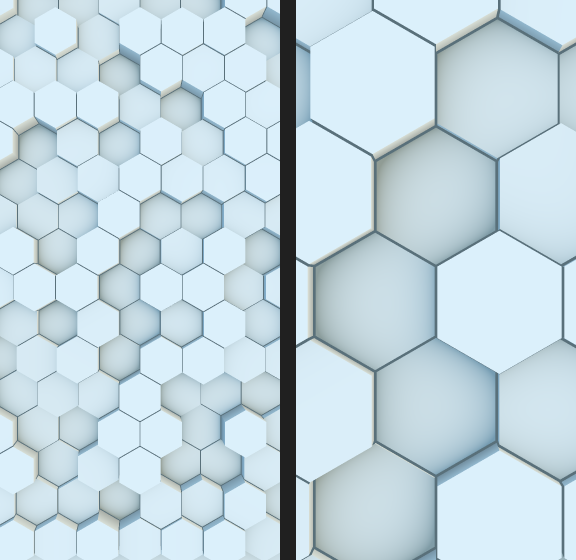
Left: the whole. Right: its middle third, enlarged.
Give the GLSL for this pattern, as a Shadertoy shader.

```glsl
const float CELLS_ACROSS = 6.93;          // column pitch at ground level
const vec2  LATTICE_SHIFT = vec2(0.0, 0.69);
const float PERSPECTIVE = 0.045;          // outward spread of the tallest column
const float GAP = 0.011;                  // half the slit between columns
const float FLOOR_Z = -0.5;
const float SHADE_REACH = 0.17;
const float CONTACT_REACH = 0.03;
const int   SAMPLES = 3;

const vec3 HIGH_TOP   = vec3(0.86, 0.94, 0.985);
const vec3 LOW_TOP    = vec3(0.83, 0.90, 0.93);
const vec3 WARM_SHADE = vec3(0.55, 0.58, 0.53);
const vec3 COOL_SHADE = vec3(0.41, 0.58, 0.68);
const vec3 WARM_WALL  = vec3(0.86, 0.88, 0.84);
const vec3 COOL_WALL  = vec3(0.52, 0.69, 0.80);
const vec3 SLIT       = vec3(0.35, 0.44, 0.48);

float hash(vec2 p) {
    vec3 v = fract(p.xyx * vec3(0.1031, 0.1030, 0.0973));
    v += dot(v, v.yzx + 33.33);
    return fract((v.x + v.y) * v.z);
}

// Centre of the pointy-top hexagon that contains q
vec2 hexCentre(vec2 q) {
    vec2 cell = vec2(1.0, sqrt(3.0));
    vec2 a = floor(q / cell + 0.5) * cell;
    vec2 b = (floor(q / cell) + 0.5) * cell;
    return distance(q, a) < distance(q, b) ? a : b;
}

float cellRandom(vec2 centre, float seed) {
    return hash(floor(centre * vec2(2.0, 2.0 / sqrt(3.0)) + 0.5) + seed);
}

float columnHeight(vec2 centre) {
    return smoothstep(0.08, 0.78, cellRandom(centre, 57.0));
}

vec2 faceNormal(int i) {
    float angle = float(i) * radians(60.0);
    return vec2(cos(angle), sin(angle));
}

// Flat top, darkened beside taller neighbours
vec3 topColour(vec2 q, vec2 centre, float h) {
    float warm = 0.0, cool = 0.0;
    float tint = 0.6 * cellRandom(centre, 113.0);
    for (int i = 0; i < 6; i++) {
        vec2 n = faceNormal(i);
        float rise = max(columnHeight(centre + n) - h, 0.0);
        float d = max(0.5 - dot(q - centre, n), 0.0);
        float shade = rise * (0.55 * exp(-d / SHADE_REACH) + 0.3 * exp(-d / CONTACT_REACH));
        float coolness = clamp(0.5 + 0.4 * n.x + 0.3 - tint, 0.0, 1.0);
        cool += shade * coolness;
        warm += shade * (1.0 - coolness);
    }
    float total = warm + cool;
    vec3 shadeColour = mix(WARM_SHADE, COOL_SHADE, cool / max(total, 0.001));
    return mix(mix(LOW_TOP, HIGH_TOP, h), shadeColour, min(total, 0.9));
}

// Side wall, or the dark slit when a neighbour closes it off
vec3 wallColour(vec2 q, vec2 centre, vec2 n, float z, float h) {
    if (columnHeight(centre + n) > z) return SLIT;
    vec3 wall = mix(COOL_WALL, WARM_WALL, smoothstep(-0.9, 0.7, n.x));
    return wall * mix(1.0, 0.78, clamp(h - z, 0.0, 1.0));
}

// Nearest hit of the view ray q(z) = p * (1 - k z) with the prisms
vec3 render(vec2 p) {
    vec2 start = p - LATTICE_SHIFT;
    vec2 slope = -PERSPECTIVE * p;
    vec2 home = hexCentre(start + 0.5 * slope);
    float bestZ = FLOOR_Z, bestH = 0.0;
    vec2 bestCentre = home, bestNormal = vec2(0.0);
    bool onTop = false;

    for (int i = 0; i < 7; i++) {
        vec2 centre = home + (i < 6 ? faceNormal(i) : vec2(0.0));
        float h = columnHeight(centre);
        float zIn = 1e4, zOut = -1e4;
        vec2 normal = vec2(0.0);
        for (int k = 0; k < 3; k++) {
            vec2 n = faceNormal(k);
            float a = dot(start - centre, n);
            float b = dot(slope, n);
            if (abs(b) < 1e-5) b = 1e-5;
            float mid = -a / b, halfSpan = (0.5 - GAP) / abs(b);
            if (mid + halfSpan < zIn) {
                zIn = mid + halfSpan;
                normal = n * sign(b);
            }
            zOut = max(zOut, mid - halfSpan);
        }
        float z = min(h, zIn);
        if (z > zOut && z > bestZ) {
            bestZ = z;
            bestH = h;
            bestCentre = centre;
            bestNormal = normal;
            onTop = zIn >= h;
        }
    }
    if (bestZ <= FLOOR_Z) return SLIT;
    vec2 q = start + slope * bestZ;
    return onTop ? topColour(q, bestCentre, bestH)
                 : wallColour(q, bestCentre, bestNormal, bestZ, bestH);
}

void mainImage(out vec4 fragColor, in vec2 fragCoord) {
    vec3 sum = vec3(0.0);
    for (int i = 0; i < SAMPLES * SAMPLES; i++) {
        vec2 jitter = (vec2(i % SAMPLES, i / SAMPLES) + 0.5) / float(SAMPLES) - 0.5;
        vec2 p = (fragCoord + jitter - 0.5 * iResolution.xy) / iResolution.x;
        sum += render(p * CELLS_ACROSS);
    }
    fragColor = vec4(sum / float(SAMPLES * SAMPLES), 1.0);
}
```
